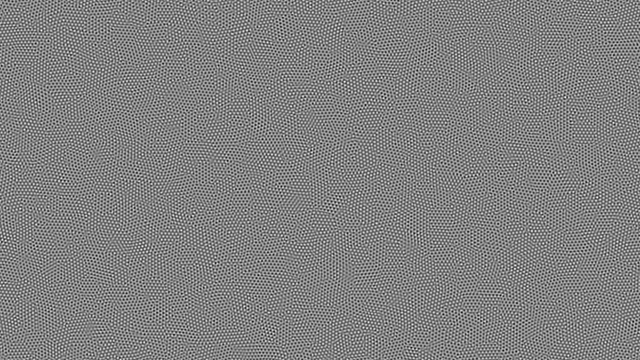
Give the GLSL for this pattern, as a Shadertoy shader.

```glsl
const float WAVELENGTH = 0.0087;  // grain row spacing, in canvas heights
const float SPREAD = 0.08;        // relative range of the wave frequencies
const float PATCH_SIZE = 0.046;   // size of patches with common row directions
const float PATCH_FALLOFF = 5.0;  // higher values give sharper patch borders
const float MEAN_GRAY = 0.505;
const float CONTRAST = 0.133;     // standard deviation of the gray level
const float PI = 3.14159265;
const float TAU = 6.2831853;

float hash(vec2 cell, float seed) {
    return fract(sin(dot(cell, vec2(12.9898, 78.233)) + seed * 37.719) * 43758.5453);
}

// Three waves at 60 degrees form a hexagonal lattice of dots
float hexWaves(vec2 p, vec2 cell) {
    float turn = hash(cell, 3.0) * PI / 3.0;
    float sum = 0.0;
    for (int i = 0; i < 3; i++) {
        float id = float(i);
        float angle = turn + id * PI / 3.0;
        float frequency = (1.0 + SPREAD * (hash(cell, 4.0 + id) - 0.5)) / WAVELENGTH;
        float phase = hash(cell, 7.0 + id);
        sum += cos(TAU * (frequency * dot(p, vec2(cos(angle), sin(angle))) + phase));
    }
    return sum / sqrt(1.5);
}

// Blend of randomly turned lattice patches, scaled to unit variance
float grainField(vec2 p) {
    vec2 q = p / PATCH_SIZE;
    vec2 base = floor(q);
    float sum = 0.0;
    float power = 0.0;
    for (int y = -1; y <= 1; y++) {
        for (int x = -1; x <= 1; x++) {
            vec2 cell = base + vec2(x, y);
            vec2 offset = q - cell - vec2(hash(cell, 1.0), hash(cell, 2.0));
            float weight = exp(-PATCH_FALLOFF * dot(offset, offset));
            sum += weight * hexWaves(offset * PATCH_SIZE, cell);
            power += weight * weight;
        }
    }
    return sum * inversesqrt(power);
}

void mainImage(out vec4 fragColor, in vec2 fragCoord) {
    vec2 p = fragCoord / iResolution.y;

    // Fade to the mean where the grain is too fine for the pixel grid
    float pixelsPerWave = WAVELENGTH * iResolution.y;
    float visibility = smoothstep(1.2, 2.4, pixelsPerWave);

    float gray = MEAN_GRAY + CONTRAST * visibility * grainField(p);
    fragColor = vec4(vec3(clamp(gray, 0.0, 1.0)), 1.0);
}
```
